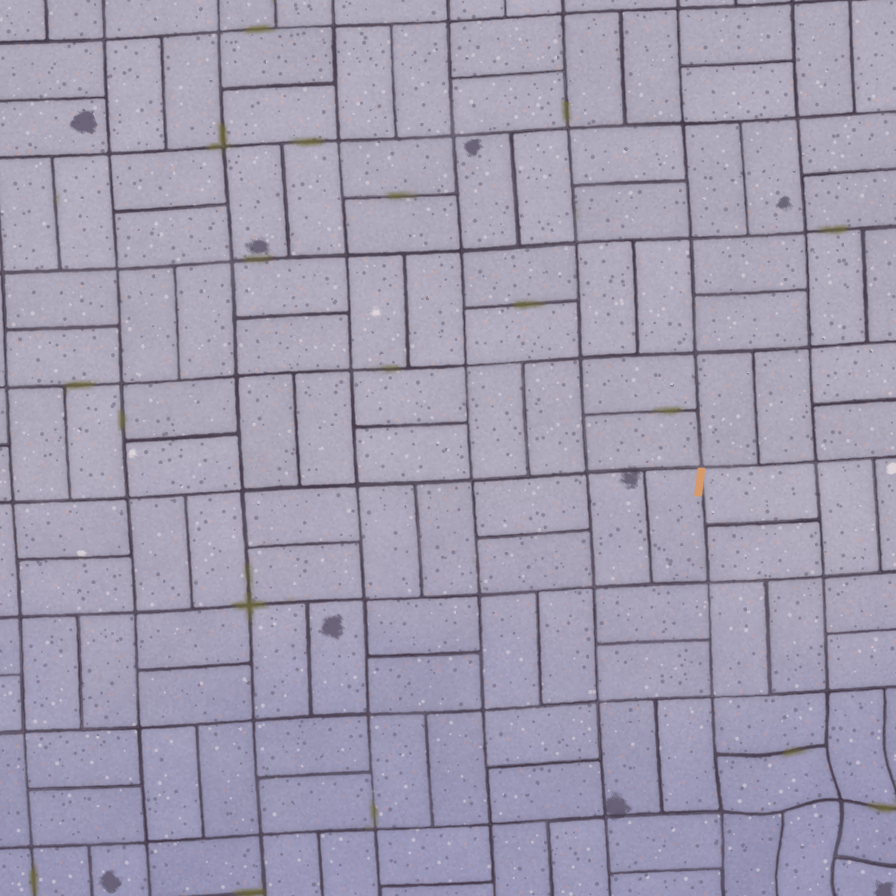
A Shadertoy shader for this texture:

```glsl
#define BLOCKS 7.8
#define TILT 0.052
#define ANCHOR vec2(0.527, 0.465)
#define JOINT_INSET 0.013
#define CORNER_RADIUS 0.022
#define GRAIN 0.045
#define STONE_WARM vec3(0.685, 0.665, 0.735)
#define STONE_COOL vec3(0.595, 0.585, 0.715)
#define JOINT_COLOR vec3(0.27, 0.23, 0.29)
#define MOSS_COLOR vec3(0.43, 0.41, 0.22)
#define STAIN_COLOR vec3(0.36, 0.33, 0.41)
#define CHIP_COLOR vec3(0.87, 0.83, 0.86)

vec2 hash2(vec2 p) {
    vec3 q = fract(p.xyx * vec3(0.1031, 0.1030, 0.0973));
    q += dot(q, q.yzx + 33.33);
    return fract((q.xx + q.yz) * q.zy);
}

// Cellular noise: distance to the nearest seed, then two random values of it
vec3 cellular(vec2 p) {
    vec3 nearest = vec3(9.0);
    for (int j = -1; j <= 1; j++)
    for (int i = -1; i <= 1; i++) {
        vec2 cell = floor(p) + vec2(i, j);
        float d = length(cell + hash2(cell) - p);
        if (d < nearest.x) nearest = vec3(d, hash2(cell + 71.7));
    }
    return nearest;
}

// Layered sines, roughly -1 to 1
float waves(vec2 p) {
    float sum = 0.0, amp = 0.5;
    for (int i = 0; i < 4; i++) {
        sum += amp * sin(p.x + 1.7 * sin(p.y)) * cos(p.y * 1.1 - 0.6 * p.x);
        p = mat2(1.6, 1.2, -1.2, 1.6) * p + 2.3;
        amp *= 0.6;
    }
    return sum;
}

float roundedBox(vec2 p, vec2 halfSize, float r) {
    vec2 q = abs(p) - halfSize + r;
    return length(max(q, 0.0)) + min(max(q.x, q.y), 0.0) - r;
}

// Basket weave: signed distance to the paver, then its identity
vec3 paver(vec2 p) {
    vec2 block = floor(p), f = fract(p);
    bool upright = mod(block.x + block.y, 2.0) < 0.5;
    if (upright) f = f.yx;
    float side = step(0.5, f.y);
    vec2 id = block * vec2(1.0, 2.0) + vec2(0.0, side);
    vec2 jitter = hash2(id + 13.0) - 0.5;
    vec2 center = vec2(0.5, 0.25 + 0.5 * side) + 0.009 * jitter;
    vec2 halfSize = vec2(0.5, 0.25) - JOINT_INSET - 0.004 * jitter.yx;
    return vec3(roundedBox(f - center, halfSize, CORNER_RADIUS), id);
}

float spot(float d, float radius, float soft) {
    return 1.0 - smoothstep(radius - soft, radius + soft, d);
}

void mainImage(out vec4 fragColor, in vec2 fragCoord) {
    vec2 uv = fragCoord / iResolution.xy;
    float px = BLOCKS / iResolution.y;
    float c = cos(TILT), s = sin(TILT);
    vec2 p = mat2(c, -s, s, c) * (uv - ANCHOR) * BLOCKS;

    // Uneven laying, with slipped pavers in the lower right corner
    float slip = smoothstep(0.76, 0.92, uv.x) * (1.0 - smoothstep(0.10, 0.24, uv.y));
    vec2 laid = p + 0.009 * sin(p.yx * 2.3 + vec2(0.4, 1.9));
    laid += slip * 0.06 * sin(p.yx * 5.0 + vec2(1.0, 2.6));
    laid += 0.004 * vec2(waves(p * 19.0), waves(p.yx * 21.0 + 4.0));
    vec3 stone = paver(laid);
    vec2 tone = hash2(stone.yz + 5.0);

    // Stone shade, cooler towards the bottom
    float warmth = smoothstep(0.0, 0.48, uv.y + 0.09 * waves(uv * 7.0));
    vec3 color = mix(STONE_COOL, STONE_WARM, warmth);
    color += 0.022 * (tone.x - 0.5) + 0.014 * waves(p * 3.0);

    // Aggregate grain and coloured specks
    vec3 fine = cellular(p * 34.0);
    vec3 coarse = cellular(p * 15.0 + 9.0);
    color += GRAIN * (fine.y - 0.5) * spot(fine.x, 0.5, 0.35);
    float speck = spot(coarse.x, 0.10 + 0.17 * coarse.z, 0.12);
    color = mix(color, STAIN_COLOR, 0.45 * speck * step(0.83, coarse.y));
    color = mix(color, CHIP_COLOR, 0.6 * speck * step(coarse.y, 0.07));
    color += vec3(0.06, 0.0, -0.04) * speck * step(0.45, coarse.y) * step(coarse.y, 0.55);

    // Scattered stains and pale chips
    float ragged = 0.04 * waves(p * 18.0);
    vec3 stain = cellular(p * 0.9 + 3.0);
    float blot = spot(stain.x + ragged, 0.045 + 0.04 * stain.z, 0.025);
    color = mix(color, STAIN_COLOR, 0.8 * blot * step(0.88, stain.y));
    vec3 chip = cellular(p * 1.1 + 27.0);
    color = mix(color, CHIP_COLOR, spot(chip.x + ragged, 0.04, 0.02) * step(0.93, chip.y));

    // Joints: dark core, soft worn rim, uneven depth
    float soft = max(0.011, px);
    float gap = smoothstep(-soft, soft, stone.x + 0.004 * waves(p * 11.0));
    float depth = clamp(0.80 + 0.22 * waves(p * 2.7 + 1.0) + 0.25 * (tone.y - 0.5), 0.45, 1.0);
    float rim = exp(-max(-stone.x, 0.0) * 45.0);
    color *= 1.0 - 0.10 * rim;
    color = mix(color, JOINT_COLOR, gap * depth);

    // Moss and soil caught in the joints
    vec3 moss = cellular(p * 1.2 + 40.0);
    float growth = step(0.68, moss.y) * spot(moss.x + 2.0 * ragged, 0.13, 0.09);
    color = mix(color, MOSS_COLOR, 0.75 * growth * smoothstep(-0.05, 0.01, stone.x));

    // One small orange stick lying on a joint
    vec2 stick = uv - vec2(0.781, 0.462);
    stick.x -= 0.12 * stick.y;
    float stickMask = spot(roundedBox(stick, vec2(0.0045, 0.016), 0.002), 0.0, px / BLOCKS);
    color = mix(color, vec3(0.84, 0.60, 0.42), stickMask);

    fragColor = vec4(clamp(color, 0.0, 1.0), 1.0);
}
```
